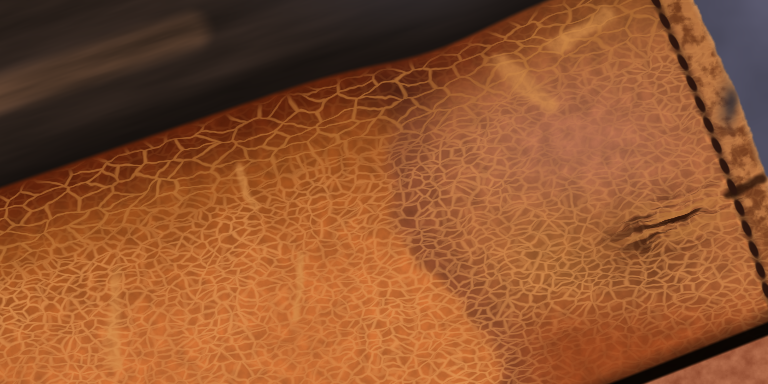
This texture is drawn by a WebGL 2 fragment shader. Its source:

```glsl
#version 300 es
precision highp float;
// Worn, crackled tan leather with a stitched rim, lying on dark wood.
uniform vec2 u_resolution;
out vec4 fragColor;

vec2 hash2(vec2 p) {
  vec3 q = fract(p.xyx * vec3(.1031, .103, .0973));
  q += dot(q, q.yzx + 33.33);
  return fract((q.xx + q.yz) * q.zy);
}

float noise(vec2 p) {
  vec2 i = floor(p), f = smoothstep(0., 1., p - i), e = vec2(1, 0);
  return mix(mix(hash2(i).x, hash2(i + e).x, f.x),
             mix(hash2(i + e.yx).x, hash2(i + e.xx).x, f.x), f.y);
}

float fbm(vec2 p) {
  float sum = 0., amp = .53;
  for (int i = 0; i < 4; i++, amp *= .5) {
    sum += amp * noise(p);
    p = p * 2.03 + 17.7;
  }
  return sum;
}

float ramp(float a, float b, float x) { return smoothstep(a, b, x); }

vec2 turn(vec2 p, float a) {
  vec2 u = vec2(cos(a), sin(a));
  return vec2(dot(p, u), dot(p, vec2(-u.y, u.x)));
}

// Distance to the nearest border between Voronoi cells
float cellBorder(vec2 p) {
  vec2 cell = floor(p), f = p - cell, near = vec2(9);
  float border = 9.;
  for (int k = 0; k < 9; k++) {
    vec2 g = vec2(k % 3 - 1, k / 3 - 1), r = g + hash2(cell + g) - f;
    if (dot(r, r) < dot(near, near)) near = r;
  }
  for (int k = 0; k < 25; k++) {
    vec2 g = vec2(k % 5 - 2, k / 5 - 2), r = g + hash2(cell + g) - f, d = r - near;
    if (dot(d, d) > .0001) border = min(border, dot(.5 * (r + near), normalize(d)));
  }
  return border;
}

// Soft spot, 1 at the centre
float spot(vec2 p, float x, float y, float w, float h) {
  vec2 d = (p - vec2(x, y)) / vec2(w, h);
  return exp(-dot(d, d));
}

// Soft line from a, along d
float stroke(vec2 p, vec2 a, vec2 d, float width) {
  float t = clamp(dot(p - a, d) / dot(d, d), 0., 1.);
  return 1. - ramp(.2 * width, width, length(p - a - d * t));
}

void main() {
  vec2 p = gl_FragCoord.xy / u_resolution * vec2(2, 1);
  float px = 1. / u_resolution.y, t = 1. - p.y;
  float cloud = fbm(p * 5.), grain = fbm(p * 38.);
  vec2 warp = vec2(fbm(p * 12.), fbm(p * 12. + 40.)) - .5;
  vec2 s = p + .04 * warp;

  // Outline of the leather, and its seam
  float depth = .51 + .345 * p.x - .032 * spot(p, 1.13, p.y, .2, 1.) - p.y;
  float rim = 1.805 + .5 * t - .18 * t * t - p.x + .012 * (grain - .5);
  float seam = p.y - .39 * (p.x - 1.61);

  // Wood behind, blue-grey on the far right
  float plank = fbm(turn(p, .32) * vec2(2.5, 22));
  vec3 wood = mix(vec3(.11, .085, .07), vec3(.24, .18, .15), plank);
  wood += vec3(.2, .13, .08) * stroke(p, vec2(-.1, .72), vec2(.6, .2), .07) * (.4 + plank);
  wood = mix(wood, vec3(.18, .165, .18), .7 * spot(p, 1.05, 1.05, .35, .13));
  wood *= mix(.5, 1., ramp(0., .13, -depth));
  wood = mix(wood, vec3(.32, .315, .39) * (.85 + .3 * cloud), ramp(1.6, 1.75, p.x));

  // Broad leather tones
  float d = depth + .1 * (cloud - .5);
  vec3 col = mix(vec3(.37, .13, .04), vec3(.58, .29, .1), ramp(.02, .2, d));
  col = mix(col, vec3(.76, .41, .19), ramp(.14, .58, d));
  col = mix(col, vec3(.56, .33, .16), .85 * spot(p, 1.65, .93, .3, .2));
  float stain = p.x - 1.28 + .25 * ramp(.05, .45, p.y) - .12 * (cloud - .5);
  float stained = ramp(-.02, .05, stain) * ramp(.05, .2, depth);
  col = mix(col, vec3(.6, .34, .19), .75 * stained);
  col = mix(col, vec3(.45, .22, .14), .65 * stained * exp(-stain * stain * 44.));
  col = mix(col, vec3(.68, .42, .32), .8 * spot(p, 1.5, .62, .34, .2));
  col = mix(col, vec3(.62, .37, .17), .7 * spot(p, 1.46, .32, .17, .15));
  float corner = ramp(1.25, 1.5, p.x) * (1. - ramp(.08, .3, p.y));
  col = mix(col, vec3(.58, .25, .1), .85 * corner);
  col = mix(col, vec3(.36, .18, .08), .6 * spot(p, 1.68, .35, .13, .11));
  col = mix(col, vec3(.27, .11, .07), .7 * spot(p, 1.04, .76, .09, .07));
  col *= .86 + .28 * grain;

  // Crackle: long coarse cells near the fold, small ones lower down
  float coarse = 1. - ramp(.02, .12, cellBorder(turn(s, .3) * vec2(13, 30)));
  float fine = 1. - ramp(.02, .2, cellBorder(turn(s, .2) * vec2(27, 46)));
  float low = ramp(.12, .3, depth);
  float crackle = max(coarse * mix(.75, .35, low), fine * mix(.15, .6, low));
  crackle *= 1. - .8 * max(corner, spot(p, 1.52, .64, .25, .17));
  crackle *= ramp(0., .04, depth) * (.45 + .9 * cloud);
  col = mix(col, mix(vec3(.74, .47, .22), vec3(.89, .6, .34), low), crackle);

  // Pale scuffs
  float scuff = stroke(s, vec2(.3, .29), vec2(-.01, -.24), .022);
  scuff = max(scuff, stroke(s, vec2(.78, .34), vec2(-.015, -.16), .016));
  scuff = max(scuff, stroke(s, vec2(.62, .56), vec2(.04, -.1), .02));
  scuff = max(scuff, stroke(s, vec2(1.3, .83), vec2(.13, -.1), .035));
  scuff = max(scuff, stroke(s, vec2(1.45, .88), vec2(.13, .07), .035));
  col = mix(col, vec3(.83, .56, .3), scuff * (.25 + .6 * grain));

  // Torn creases beside the stitching
  vec2 q = turn(s - vec2(1.76, .43), .3);
  float tear = spot(q, 0., 0., .15, .06), fibre = fbm(q * vec2(9, 75));
  col = mix(col, vec3(.73, .47, .23), .8 * tear * ramp(.45, .65, fibre));
  col = mix(col, vec3(.2, .09, .04), tear * (1. - ramp(.3, .5, fibre)));

  // Worn rim and slanted stitches
  float thread = p.x - 1.706 - .46 * t + .1 * t * t;
  vec3 worn = mix(vec3(.4, .2, .09), vec3(.74, .48, .27), ramp(.3, .65, grain));
  col = mix(col, worn, .65 * ramp(0., .03, thread) * ramp(.25, .45, p.y));
  col = mix(col, vec3(.8, .58, .38), .6 - .6 * ramp(0., .02, rim));
  col = mix(col, vec3(.2, .18, .2), .85 * spot(s, 1.895, .73, .022, .05));
  col = mix(col, vec3(.16, .07, .03), .8 * stroke(s, vec2(1.9, .5), vec2(.09, .03), .02));
  col *= 1. - .4 * spot(vec2(thread, 0), 0., 0., .014, 1.);
  vec2 st = vec2(thread, (fract(p.y / .054 + thread * 4.) - .5) * .054);
  float stitch = 1. - ramp(.75, 1.1 + 60. * px, length(st / vec2(.01, .021)));
  col = mix(col, vec3(.17, .08, .05), stitch);
  col += vec3(.16, .1, .05) * spot(st, -.014, .012, .006, .012);

  // Dark bottom seam and the flap below it
  vec3 flap = mix(vec3(.52, .25, .15), vec3(.76, .48, .34), grain);
  col = mix(flap, col * mix(.55, 1., ramp(0., .06, seam)), ramp(-.03, -.02, seam));
  col *= mix(.12, 1., ramp(.012, .02 + px, abs(seam + .008)));

  float inside = ramp(-.006 - px, .006 + px, depth) * ramp(-.002 - px, .002 + px, rim);
  fragColor = vec4(mix(wood, col, inside), 1);
}
```
